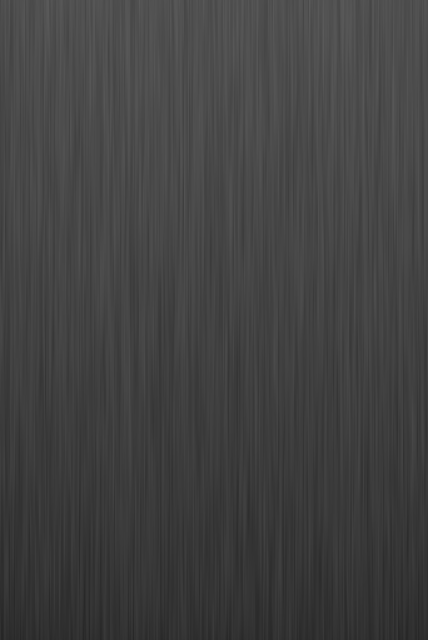
Reproduce this texture procedurally as a Shadertoy shader.

```glsl
float hash(vec2 p) {
    vec3 q = fract(vec3(p.xyx) * vec3(0.1031, 0.1030, 0.0973));
    q += dot(q, q.yzx + 33.33);
    return fract((q.x + q.y) * q.z);
}

// One brushed column: random values joined smoothly along its length
float columnTone(float column, float y, float seed) {
    y += 17.0 * hash(vec2(column, seed));
    float cell = floor(y);
    float blend = smoothstep(0.0, 1.0, y - cell);
    return mix(hash(vec2(column + seed, cell)),
               hash(vec2(column + seed, cell + 1.0)), blend) - 0.5;
}

// Vertical streaks centred on their columns, with soft joins between them
float streaks(vec2 uv, vec2 density, float seed) {
    vec2 p = uv * density - vec2(0.5, 0.0);
    float column = floor(p.x);
    float blend = smoothstep(0.0, 1.0, p.x - column);
    return mix(columnTone(column, p.y, seed),
               columnTone(column + 1.0, p.y, seed), blend);
}

void mainImage(out vec4 fragColor, in vec2 fragCoord) {
    vec2 uv = fragCoord / iResolution.xy;

    // Light falls off steadily towards the bottom and slightly at the sides
    float tone = mix(0.183, 0.315, pow(uv.y, 0.76));
    tone -= 0.012 * pow(abs(2.0 * uv.x - 1.0), 10.0);

    // Dense hairlines, long and short, over faint wider strokes
    float grain = 0.046 * streaks(uv, vec2(342.0, 6.0), 11.0);
    grain += 0.034 * streaks(uv, vec2(342.0, 15.0), 47.0);
    grain += 0.030 * streaks(uv, vec2(190.0, 5.0), 83.0);
    grain += 0.008 * streaks(uv, vec2(70.0, 3.0), 131.0);

    fragColor = vec4(vec3(tone + grain), 1.0);
}
```
